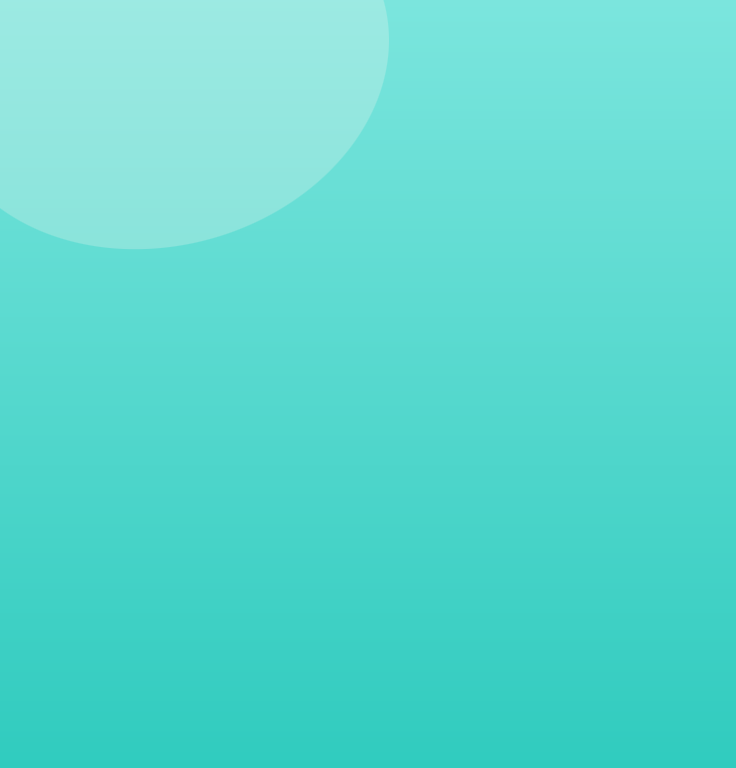
This background is drawn by a Shadertoy shader. Its source:

```glsl
// Vertical turquoise gradient with a pale, tilted translucent ellipse at the upper left.

const vec3 TOP_COLOR = vec3(0.483, 0.899, 0.868);
const vec3 BOTTOM_COLOR = vec3(0.188, 0.797, 0.746);
const vec3 VEIL_COLOR = vec3(1.0, 0.97, 0.95);
const float VEIL_OPACITY = 0.25;

// Ellipse in canvas fractions: center, half size of its bounding box, tilt.
const vec2 ELLIPSE_CENTER = vec2(0.220, 0.919);
const vec2 ELLIPSE_EXTENT = vec2(0.3085, 0.2435);
const float ELLIPSE_TILT = 0.118; // correlation of x and y, -1 to 1

// Signed field of a tilted ellipse: negative inside, zero on the edge.
float tiltedEllipse(vec2 point) {
    vec2 p = (point - ELLIPSE_CENTER) / ELLIPSE_EXTENT;
    p.y = (p.y - ELLIPSE_TILT * p.x) / sqrt(1.0 - ELLIPSE_TILT * ELLIPSE_TILT);
    return length(p) - 1.0;
}

// Coverage with an edge about one pixel wide.
float softFill(float field) {
    return clamp(0.5 - field / fwidth(field), 0.0, 1.0);
}

void mainImage(out vec4 fragColor, in vec2 fragCoord) {
    vec2 uv = fragCoord / iResolution.xy;

    // Background gradient
    vec3 color = mix(BOTTOM_COLOR, TOP_COLOR, uv.y);

    // Translucent ellipse
    float veil = softFill(tiltedEllipse(uv));
    color = mix(color, VEIL_COLOR, VEIL_OPACITY * veil);

    fragColor = vec4(color, 1.0);
}
```
